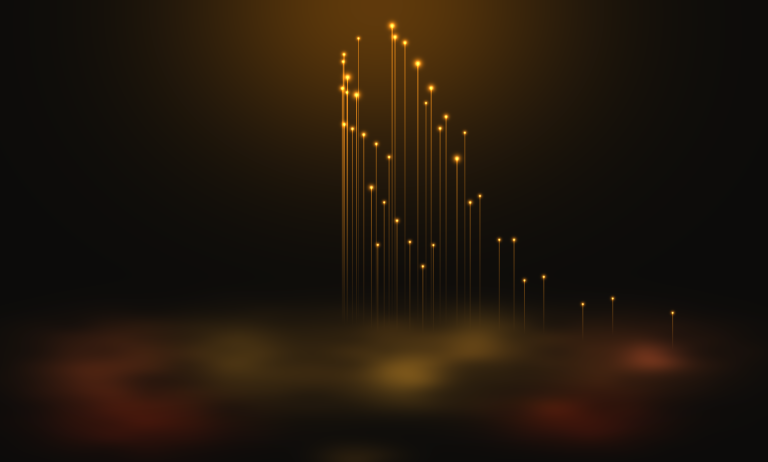
Reproduce this background procedurally as a Shadertoy shader.

```glsl
const vec3 NIGHT = vec3(0.045, 0.043, 0.040);
const vec3 AMBER = vec3(0.315, 0.175, 0.005);
const vec3 BROWN = vec3(0.200, 0.125, 0.025);
const vec3 GOLD = vec3(0.330, 0.230, 0.050);
const vec3 RUST = vec3(0.260, 0.085, 0.030);
const vec3 EMBER = vec3(0.170, 0.025, 0.000);
const vec3 LINE_COLOR = vec3(0.620, 0.360, 0.050);
const vec3 HALO_COLOR = vec3(1.000, 0.560, 0.040);
const vec3 CORE_COLOR = vec3(1.000, 0.900, 0.580);

const int RAY_COUNT = 38;
const float RAY_CENTER = 0.515;
const float LINE_WIDTH = 0.0021;
const float HORIZON = 0.27;
const vec2 CLOUD_SCALE = vec2(10.0, 17.0);

float hash(vec2 p) {
    p = fract(p * vec2(123.34, 345.45));
    p += dot(p, p + 34.35);
    return fract(p.x * p.y);
}

float noise(vec2 p) {
    vec2 cell = floor(p);
    vec2 f = fract(p);
    f = f * f * (3.0 - 2.0 * f);
    float low = mix(hash(cell), hash(cell + vec2(1, 0)), f.x);
    float high = mix(hash(cell + vec2(0, 1)), hash(cell + vec2(1, 1)), f.x);
    return mix(low, high, f.y);
}

// Soft elliptical spot
float spot(vec2 uv, vec2 center, vec2 radius) {
    vec2 d = (uv - center) / radius;
    return exp(-dot(d, d));
}

// Blurred smoke and embers along the ground
vec3 ground(vec2 uv) {
    vec3 color = BROWN * spot(uv, vec2(0.50, 0.23), vec2(0.30, 0.11));
    color += GOLD * spot(uv, vec2(0.525, 0.19), vec2(0.050, 0.050));
    color += GOLD * 0.35 * spot(uv, vec2(0.31, 0.22), vec2(0.060, 0.070));
    color += GOLD * 0.40 * spot(uv, vec2(0.63, 0.28), vec2(0.060, 0.060));
    color += RUST * 0.75 * spot(uv, vec2(0.14, 0.21), vec2(0.090, 0.090));
    color += RUST * 0.50 * spot(uv, vec2(0.83, 0.24), vec2(0.120, 0.080));
    color += (RUST + 0.03) * spot(uv, vec2(0.85, 0.23), vec2(0.040, 0.028));
    color += EMBER * spot(uv, vec2(0.76, 0.10), vec2(0.100, 0.060));
    color += EMBER * 0.85 * spot(uv, vec2(0.18, 0.09), vec2(0.120, 0.070));
    color += BROWN * 0.70 * spot(uv, vec2(0.47, 0.01), vec2(0.050, 0.030));
    float smoke = 0.65 * noise(uv * CLOUD_SCALE)
                + 0.35 * noise(uv * CLOUD_SCALE * 1.9 + 7.3);
    float fade = 1.0 - smoothstep(0.26, 0.43, uv.y);
    return color * fade * mix(0.55, 1.40, smoke);
}

// Thin rising rays, each with a glowing head
vec3 rays(vec2 p, float aspect, float pixel) {
    vec3 light = vec3(0.0);
    float halfWidth = max(LINE_WIDTH, pixel);
    for (int i = 0; i < RAY_COUNT; i++) {
        float id = float(i) + 1.0;
        float side = 2.0 * fract(id * 0.618034) - 1.0;
        float x = RAY_CENTER + 0.15 * side + 0.27 * pow(side, 5.0);
        float spread = (x - 0.485) / 0.16;
        float ceiling = mix(0.40, 0.96, exp(-spread * spread));
        float lift = sqrt(fract(id * 0.754878 + 0.31));
        vec2 head = vec2(x * aspect, mix(HORIZON, ceiling, lift));
        float power = hash(vec2(id, 4.7));
        power *= smoothstep(0.30, 0.75, head.y);

        vec2 d = p - head;
        float tail = max(0.08, (head.y - HORIZON) * 0.95);
        float along = clamp(1.0 + d.y / tail, 0.0, 1.0);
        float below = 1.0 - smoothstep(-pixel, pixel, d.y);
        float line = max(0.0, 1.0 - abs(d.x) / halfWidth) * LINE_WIDTH / halfWidth;
        light += LINE_COLOR * line * along * below * mix(0.55, 1.0, power);

        float radius = mix(0.0045, 0.0095, power);
        float r2 = dot(d, d) / (radius * radius);
        light += HALO_COLOR * mix(0.55, 0.75, power) * exp(-r2);
        light += CORE_COLOR * 0.65 * exp(-r2 * 5.0);
    }
    return light;
}

void mainImage(out vec4 fragColor, in vec2 fragCoord) {
    vec2 uv = fragCoord / iResolution.xy;
    float aspect = iResolution.x / iResolution.y;
    float pixel = 1.0 / iResolution.y;

    // Warm light falling from the top
    vec3 color = NIGHT;
    color += AMBER * spot(uv, vec2(0.49, 1.0), vec2(0.24, 0.31));
    color += AMBER * 0.08 * spot(uv, vec2(0.50, 0.75), vec2(0.32, 0.30));

    // Ground first, then the rays over it
    color += ground(uv);
    color += rays(fragCoord * pixel, aspect, pixel);
    fragColor = vec4(clamp(color, 0.0, 1.0), 1.0);
}
```
